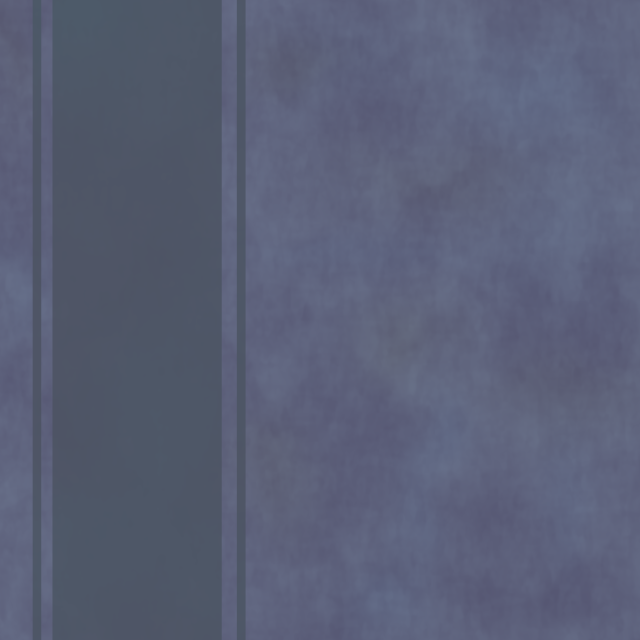
A three.js fragment shader for this pattern:

```glsl
// Dusty blue plaster wall with a broad slate stripe between two thin ones.
#define WALL vec3(0.370, 0.388, 0.492)
#define STRIPE vec3(0.307, 0.338, 0.402)
#define BLUE_WASH vec3(0.012, 0.038, 0.045)
#define WARM_STAIN vec3(-0.004, -0.008, -0.050)
#define CLOUD_CONTRAST 0.10
#define GRAIN_CONTRAST 0.045
#define STRIPE_TEXTURE 0.12
#define EDGE 0.001

varying vec2 vUv;

vec2 hash2(vec2 p) {
  vec3 q = fract(p.xyx * vec3(0.1031, 0.1030, 0.0973));
  q += dot(q, q.yzx + 33.33);
  return fract((q.xx + q.yz) * q.zy);
}

// Smooth cellular noise: nearby cell tones blended by distance, about -0.5 to 0.5
float cells(vec2 p) {
  vec2 cell = floor(p);
  vec2 local = fract(p);
  float tone = 0.0;
  float total = 0.0;
  for (int y = -1; y <= 1; y++) {
    for (int x = -1; x <= 1; x++) {
      vec2 offset = vec2(float(x), float(y));
      vec2 seed = hash2(cell + offset + 71.0);
      vec2 away = offset + seed - local;
      float weight = exp(-5.0 * dot(away, away));
      tone += weight * (fract(seed.x * 7.3 + seed.y * 3.7) - 0.5);
      total += weight;
    }
  }
  return tone / total;
}

// Soft elliptical patch
float patchAt(vec2 p, vec2 center, vec2 radius) {
  vec2 d = (p - center) / radius;
  return exp(-dot(d, d));
}

// Coverage of a vertical band from left to right
float band(float x, float left, float right) {
  return smoothstep(left - EDGE, left + EDGE, x)
       - smoothstep(right - EDGE, right + EDGE, x);
}

void main() {
  vec2 p = vUv;

  // Ragged brush drift
  vec2 drift = vec2(cells(p * 11.0), cells(p * 13.0 + 19.0));
  vec2 w = p + 0.05 * drift;

  // Clouds and fine vertical and horizontal brushing
  float cloud = 0.45 * cells(w * vec2(6.0, 5.0) + 3.0)
              + 0.35 * cells(w * vec2(17.0, 11.0) + 40.0)
              + 0.20 * cells(w * vec2(28.0, 30.0));
  float grain = 0.45 * cells(p * vec2(95.0, 38.0))
              + 0.25 * cells(p * vec2(30.0, 100.0) + 8.0)
              + 0.30 * cells(p * vec2(150.0, 110.0) + 25.0);

  // Pale blue washes
  float wash = 0.65 * patchAt(w, vec2(0.84, 0.86), vec2(0.12, 0.09))
             + 0.60 * patchAt(w, vec2(0.60, 0.05), vec2(0.08, 0.07))
             + 0.55 * patchAt(w, vec2(0.68, 0.33), vec2(0.035, 0.06))
             + 0.45 * patchAt(w, vec2(0.65, 0.20), vec2(0.03, 0.08))
             + 0.40 * patchAt(w, vec2(0.88, 0.64), vec2(0.12, 0.12))
             + 0.40 * patchAt(w, vec2(0.88, 0.22), vec2(0.04, 0.12))
             + 0.35 * patchAt(w, vec2(0.56, 0.60), vec2(0.16, 0.035))
             + 0.35 * patchAt(w, vec2(0.52, 0.91), vec2(0.12, 0.08))
             + 0.35 * patchAt(w, vec2(0.02, 0.53), vec2(0.04, 0.09));

  // Warm, darker stains
  float stain = 0.45 * patchAt(w, vec2(0.45, 0.89), vec2(0.07, 0.05))
              + 0.55 * patchAt(w, vec2(0.63, 0.46), vec2(0.07, 0.06))
              + 0.45 * patchAt(w, vec2(0.42, 0.27), vec2(0.06, 0.09))
              + 0.35 * patchAt(w, vec2(0.88, 0.38), vec2(0.14, 0.07))
              + 0.30 * patchAt(w, vec2(0.68, 0.72), vec2(0.15, 0.06))
              + 0.35 * patchAt(w, vec2(0.01, 0.92), vec2(0.04, 0.11));

  float shade = CLOUD_CONTRAST * cloud + GRAIN_CONTRAST * grain;
  vec3 wall = WALL + BLUE_WASH * wash + WARM_STAIN * stain;
  wall += shade * vec3(0.7, 1.0, 0.9);

  // Slate paint, slightly bluer toward its lit top edge
  float topGlow = patchAt(p, vec2(0.11, 1.0), vec2(0.10, 0.10));
  vec3 stripe = STRIPE + STRIPE_TEXTURE * shade;
  stripe += vec3(-0.004, 0.010, 0.006) * (topGlow + cells(p * 5.0));

  float mask = band(p.x, 0.0510, 0.0645)
             + band(p.x, 0.0820, 0.3464)
             + band(p.x, 0.3700, 0.3837);
  gl_FragColor = vec4(mix(wall, stripe, mask), 1.0);
}
```
